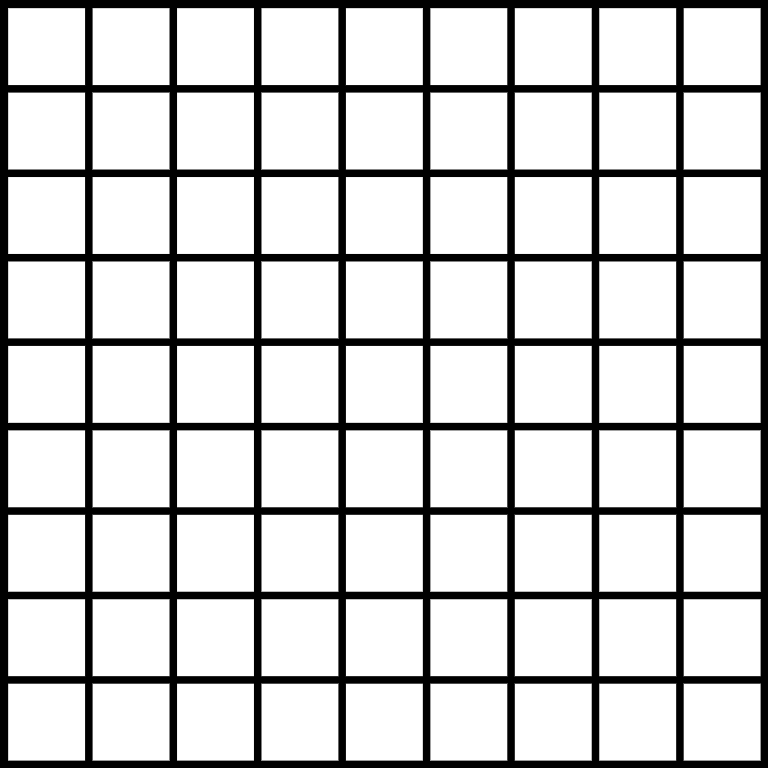
Write a WebGL 1 fragment shader that draws this pattern.

```glsl
precision highp float;

uniform vec2 u_resolution;

const float CELLS = 9.0;              // cells across and down
const float PITCH = 0.10995;          // distance between line centres
const float LINE_WIDTH = 0.0098;
const vec2 GRID_CENTER = vec2(0.5005, 0.4995);
const vec3 INK = vec3(0.0);
const vec3 PAPER = vec3(1.0);

// Signed distance to an axis-aligned square, negative inside.
float squareDistance(vec2 p, float halfSide) {
  vec2 d = abs(p) - halfSide;
  return max(d.x, d.y);
}

void main() {
  vec2 uv = gl_FragCoord.xy / u_resolution;
  float pixel = 1.0 / min(u_resolution.x, u_resolution.y);

  // Nearest cell; clamping keeps the outer frame solid up to the edge.
  vec2 grid = (uv - GRID_CENTER) / PITCH;
  float lastCell = 0.5 * (CELLS - 1.0);
  vec2 cell = clamp(floor(grid + 0.5), -lastCell, lastCell);
  vec2 local = (grid - cell) * PITCH;

  // Paper square inside the lines, with a one-pixel soft edge.
  float dist = squareDistance(local, 0.5 * (PITCH - LINE_WIDTH));
  float paper = clamp(0.5 - dist / pixel, 0.0, 1.0);

  gl_FragColor = vec4(mix(INK, PAPER, paper), 1.0);
}
```
